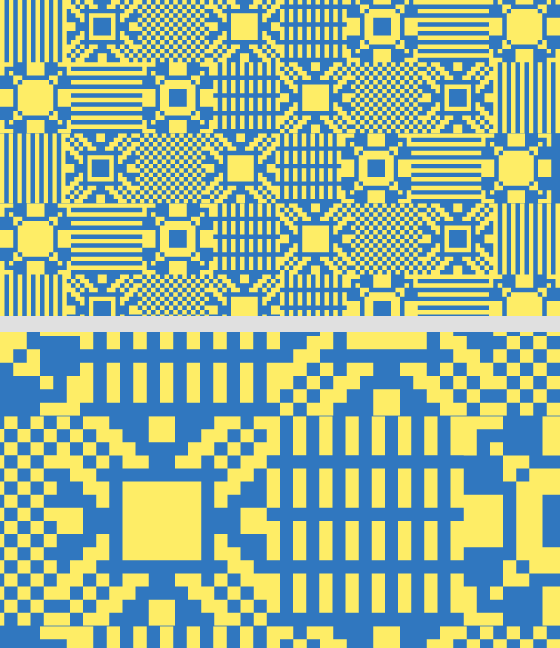
Top, the full canvas; bottom, a detail of the centre.
A Shadertoy shader for this pattern:

```glsl
// A two-colour woven patchwork: rows of eight blocks on a grid of square stitches.
// Each half row is one 15-stitch striped block and three 16-stitch blocks; every
// other row runs backwards. Rosettes use folded coordinates, edges are supersampled.

// Diagonal staircases around a square, with a knob at each side.
bool sunburst(vec2 fold, bool hollow) {
    float outer = max(fold.x, fold.y), inner = min(fold.x, fold.y);
    float diagonal = outer - inner;
    bool square = outer < 3.0 && !(hollow && outer < 2.0);
    bool knob = outer > 5.0 && inner < 1.0;
    bool stairs = outer > 3.0 && (diagonal == 0.0 || diagonal == 2.0 || diagonal == 3.0);
    return square || knob || stairs;
}

// Broken ring with side blocks and hooked corners.
bool ringRosette(vec2 fold, bool hollow) {
    float outer = max(fold.x, fold.y), inner = min(fold.x, fold.y);
    bool center = hollow && outer < 2.0;
    bool ring = (outer == 4.0 && inner < 3.0) || (outer == 3.0 && inner == 3.0);
    bool sideBlock = outer > 4.0 && inner > 1.0 && inner < 5.0;
    bool hook = outer == 6.0 && inner > 4.0;
    return !(center || ring || sideBlock || hook);
}

// True on yellow; x runs along the row, y down from its top, in stitches.
bool rowPattern(vec2 p) {
    if (p.x >= 126.0) return false;
    bool secondHalf = p.x >= 63.0;
    float x = mod(p.x, 63.0);
    float block = x < 15.0 ? 0.0 : 1.0 + floor((x - 15.0) / 16.0);
    vec2 local = vec2(block < 1.0 ? x : mod(x - 15.0, 16.0), p.y);
    vec2 stitch = floor(local);
    vec2 fold = floor(abs(local - 8.0));

    if (block == 0.0) {
        bool bar = mod(stitch.x, 2.0) < 1.0;
        return bar && !(secondHalf && mod(stitch.y, 4.0) == 3.0);
    }
    if (block == 2.0) {
        float parity = secondHalf ? stitch.y : stitch.x + stitch.y;
        return mod(parity, 2.0) < 1.0;
    }
    bool hollow = block == 1.0;
    return secondHalf ? ringRosette(fold, hollow) : sunburst(fold, hollow);
}

// Yellow coverage at a point given in stitches from the upper left.
float weave(vec2 p) {
    p.y += 2.0;
    // The third row is woven slightly smaller, with a fine seam on both sides.
    float seam = min(abs(p.y - 32.0), abs(p.y - 47.75)) < 0.07 ? 0.6 : 1.0;
    float row = floor(p.y / 16.0);
    if (p.y >= 32.0 && p.y < 47.75) {
        row = 2.0;
        p = vec2(p.x, p.y - 32.0) * 128.0 / 126.0;
    } else {
        if (p.y >= 47.75) p.y += 0.25;
        row = floor(p.y / 16.0);
        p.y = mod(p.y, 16.0);
    }
    if (mod(row, 2.0) > 0.5) p.x = 126.0 - p.x;
    return rowPattern(p) ? seam : 0.0;
}

void mainImage(out vec4 fragColor, in vec2 fragCoord) {
    float yellow = 0.0;
    for (int i = 0; i < 16; i++) {
        vec2 jitter = (vec2(i % 4, i / 4) + 0.5) / 4.0 - 0.5;
        vec2 point = fragCoord + jitter;
        point.y = iResolution.y - point.y;
        yellow += weave(point * 126.0 / iResolution.x) / 16.0;
    }
    vec3 color = mix(vec3(0.19, 0.465, 0.748), vec3(0.995, 0.93, 0.40), yellow);
    fragColor = vec4(color, 1.0);
}
```
